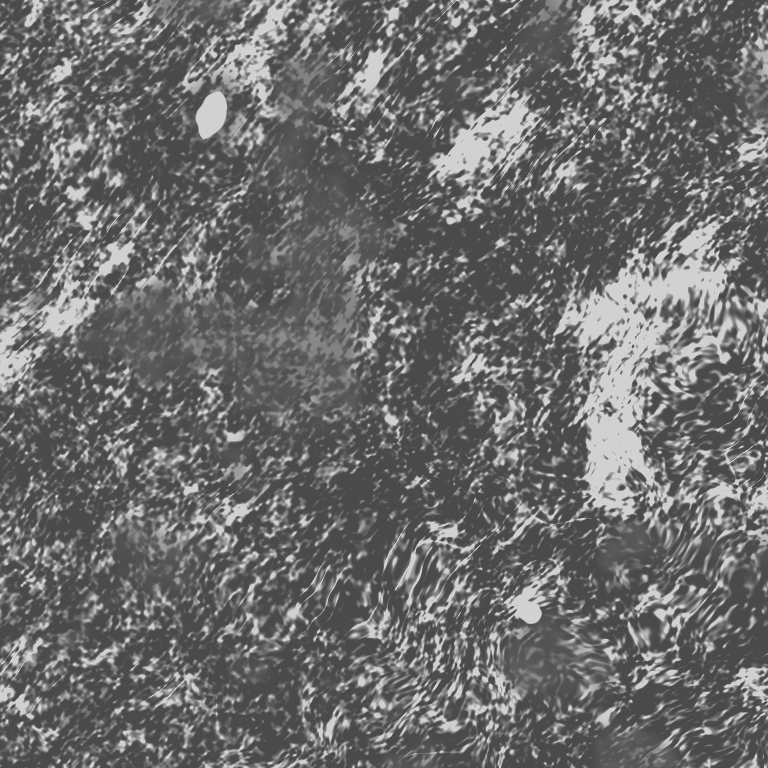
Give the GLSL for this texture, as a WebGL 2 fragment shader.

```glsl
#version 300 es
precision highp float;
// Weathered grey stone: fine slanted grain over a dark ground, with thin
// scratches, curling veins and ragged pale patches. Layered value noise sums
// to a brightness level that a tone curve turns into grey.
uniform vec2 u_resolution;
out vec4 fragColor;

float hash(vec2 cell) {
    vec3 h = fract(cell.xyx * vec3(0.1031, 0.1030, 0.0973));
    h += dot(h, h.yzx + 33.33);
    return fract((h.x + h.y) * h.z);
}

float noise(vec2 p) {
    vec2 cell = floor(p), f = fract(p);
    f = f * f * (3.0 - 2.0 * f);
    return mix(mix(hash(cell), hash(cell + vec2(1, 0)), f.x),
               mix(hash(cell + vec2(0, 1)), hash(cell + vec2(1, 1)), f.x), f.y);
}

float fbm(vec2 p) {
    float sum = 0.0, weight = 0.5;
    for (int i = 0; i < 4; i++) {
        sum += weight * noise(p);
        p = mat2(1.6, 1.2, -1.2, 1.6) * p + 17.3;
        weight *= 0.5;
    }
    return sum / 0.9375;
}

// Value noise rescaled to zero mean and roughly unit deviation
float grain(vec2 p) {
    return (noise(p) - 0.5) / 0.214;
}

float capsule(vec2 p, vec2 a, vec2 b, float radius) {
    vec2 pa = p - a, ba = b - a;
    return length(pa - ba * clamp(dot(pa, ba) / dot(ba, ba), 0.0, 1.0)) - radius;
}

// Signed distance to the large pale areas
float paleAreas(vec2 p) {
    float right = min(capsule(p, vec2(0.79, 0.58), vec2(0.90, 0.65), 0.042),
                      capsule(p, vec2(0.82, 0.58), vec2(0.79, 0.36), 0.032));
    right = min(right, capsule(p, vec2(0.79, 0.33), vec2(0.69, 0.22), 0.006));
    float top = min(capsule(p, vec2(0.67, 0.86), vec2(0.62, 0.79), 0.032),
                    capsule(p, vec2(0.62, 0.76), vec2(0.57, 0.68), 0.004));
    float left = capsule(p, vec2(0.02, 0.535), vec2(0.12, 0.60), 0.022);
    return min(right, min(top, left));
}

void main() {
    float pixel = 1.0 / min(u_resolution.x, u_resolution.y);
    vec2 p = gl_FragCoord.xy * pixel;

    // Slanted frame: x runs across the grain, y along it
    vec2 bend = vec2(fbm(p * 6.0 + 3.0), fbm(p * 6.0 + 41.0)) - 0.5;
    float lowerRight = smoothstep(0.0, 0.6, p.x - p.y + 0.1);
    vec2 w = p + bend * mix(0.04, 0.10, lowerRight);
    vec2 q = mat2(0.75, 0.66, -0.66, 0.75) * w;

    // Grain from finest to broadest
    float level = 0.74 * grain(q * vec2(230.0, 135.0))
                + 0.40 * grain(w * 240.0 + 9.0)
                + 0.42 * grain(q * vec2(62.0, 34.0) + 5.0)
                + 0.30 * grain(w * 9.0 + 2.0);
    level = level * mix(0.88, 1.08, smoothstep(0.2, 0.8, p.x)) - 0.13;

    // Straight scratches along the grain
    float scratch = smoothstep(0.08, 0.0, abs(noise(q * vec2(72.0, 9.0) + 60.0) - 0.5));
    level += 1.5 * scratch * smoothstep(0.50, 0.75, noise(p * 9.0 + 23.0));

    // Curling veins
    float vein = smoothstep(0.05, 0.0, abs(noise(w * 20.0 + 80.0) - 0.5));
    level += 1.5 * vein * lowerRight * smoothstep(0.4, 0.7, noise(p * 11.0 + 7.0));

    // Small flecks and large ragged patches
    level += 1.7 * smoothstep(0.66, 0.82, fbm(q * vec2(24.0, 15.0) + 31.0));
    float ragged = paleAreas(p) + 0.11 * (fbm(q * vec2(30.0, 18.0)) - 0.5);
    level += 2.7 * smoothstep(0.030, -0.028, ragged);

    // Tone curve: flat dark ground, steep rise, pale ceiling
    float lift = max(level + 0.6, 0.0);
    float tone = min(0.29 + 0.06 * lift + 0.085 * lift * lift, 0.82);

    // Dull smooth stains
    float stain = smoothstep(0.60, 0.72, fbm(p * 7.0 + 52.0));
    stain *= smoothstep(0.0, 0.03, ragged);
    tone = mix(tone, 0.36 + 0.02 * grain(w * 60.0), 0.65 * stain);

    // Two smooth pale pebbles, one pointed and one round
    vec2 e = mat2(0.94, 0.34, -0.34, 0.94) * (p - vec2(0.276, 0.85));
    float pointed = length(vec2(abs(e.x) + 0.018, e.y)) - 0.037;
    float halo = smoothstep(0.04, 0.0, pointed);
    tone = mix(tone, 0.30, 0.5 * halo);
    float pebble = min(pointed, length(p - vec2(0.69, 0.203)) - 0.015);
    pebble += 0.004 * (noise(p * 110.0) - 0.5);
    tone = mix(tone, 0.82, smoothstep(pixel, -pixel, pebble));

    fragColor = vec4(vec3(tone), 1.0);
}
```
